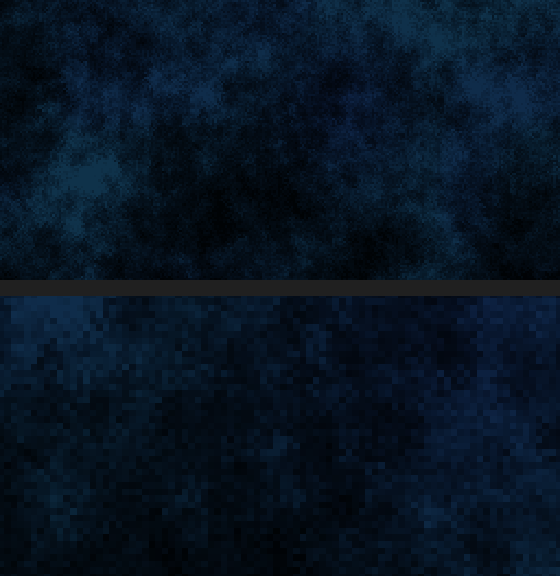
Top, the full canvas; bottom, a detail of the centre.
This texture is drawn by a Shadertoy shader. Its source:

```glsl
float hash(vec2 p) {
    return fract(sin(dot(p, vec2(127.1, 311.7))) * 43758.5453);
}

float valueNoise(vec2 p) {
    vec2 i = floor(p), f = fract(p);
    f = f * f * (3.0 - 2.0 * f);
    return mix(mix(hash(i), hash(i + vec2(1, 0)), f.x),
               mix(hash(i + vec2(0, 1)), hash(i + vec2(1, 1)), f.x), f.y);
}

// Fractal sum centred on zero, each octave turned to hide the lattice
float clouds(vec2 p) {
    float sum = 0.0, amplitude = 1.0;
    for (int i = 0; i < 5; i++) {
        sum += amplitude * (valueNoise(p) - 0.5);
        p = mat2(1.6, 1.2, -1.2, 1.6) * p + vec2(17.3, 9.1);
        amplitude *= 0.87;
    }
    return sum;
}

float glow(vec2 p, vec2 center, float falloff) {
    vec2 d = p - center;
    return exp(-falloff * dot(d, d));
}

void mainImage(out vec4 fragColor, in vec2 fragCoord) {
    // Square mosaic cells, 128 to the canvas height
    vec2 cell = floor(fragCoord / iResolution.y * 128.0);
    vec2 p = (cell + 0.5) / 128.0;

    // Scattered lookups make the cloud edges ragged
    vec2 scatter = vec2(hash(cell + 3.7), hash(cell + 51.3)) - 0.5;
    float level = 2.3 * clouds((p + 0.026 * scatter) * 3.0 + 4.0);
    level += 1.1 * (hash(cell + 88.1) - 0.5);

    // Broad light and dark regions
    level += 1.1 * glow(p, vec2(0.27, 0.25), 10.0);
    level += 0.8 * glow(p, vec2(1.12, 0.85), 6.0);
    level += 0.9 * glow(p, vec2(1.85, 0.9), 7.0);
    level -= 0.7 * glow(p, vec2(0.8, 0.4), 5.0);
    level -= 0.6 * glow(p, vec2(1.85, 0.05), 6.0);
    level -= 0.1;

    // Ramp from black through deep navy to steel blue
    vec3 color = mix(vec3(0.0, 0.01, 0.02), vec3(0.01, 0.04, 0.07), smoothstep(-2.4, -1.0, level));
    color = mix(color, vec3(0.02, 0.07, 0.12), clamp((level + 1.0) / 0.9, 0.0, 1.0));
    color = mix(color, vec3(0.03, 0.11, 0.18), clamp((level + 0.1) / 0.8, 0.0, 1.0));
    color = mix(color, vec3(0.06, 0.19, 0.29), clamp((level - 0.7) / 1.4, 0.0, 1.0));

    // Slow drift between teal and indigo
    float indigo = 0.4 * smoothstep(0.5, 0.9, valueNoise(p * 3.0 + 31.0));
    indigo = max(indigo, 0.7 * glow(p, vec2(1.22, 0.62), 14.0));
    color.g *= 1.03 - 0.35 * indigo;

    fragColor = vec4(color, 1.0);
}
```
